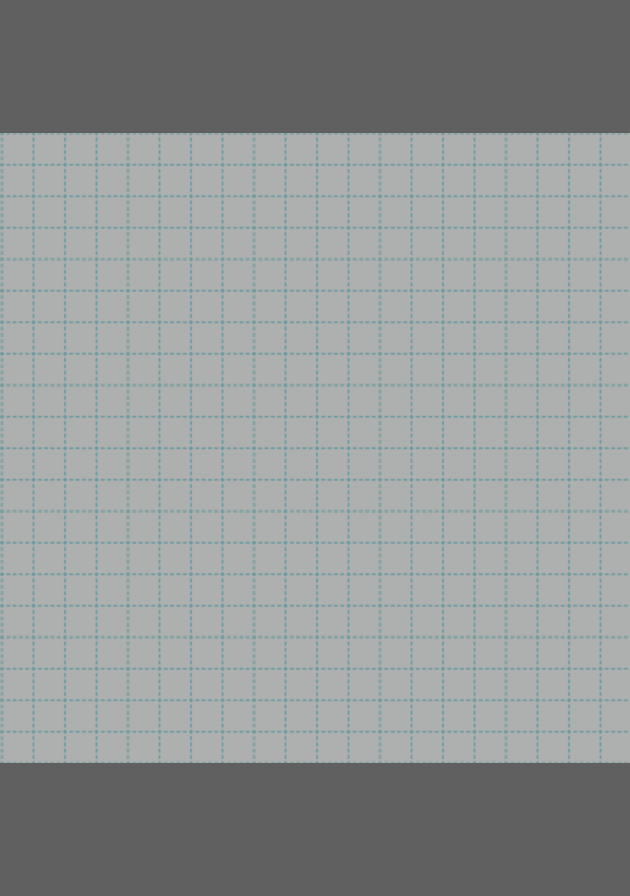
Reproduce this pattern procedurally as a WebGL 2 fragment shader.

```glsl
#version 300 es
precision highp float;

uniform vec2 u_resolution;
out vec4 fragColor;

const float CELLS = 20.0;
const float DASHES_PER_CELL = 5.0;
const vec3 BAND_COLOR = vec3(0.376);
const vec3 PAPER_COLOR = vec3(0.684, 0.688, 0.688);
const vec3 INK_COLOR = vec3(0.40, 0.60, 0.62);
const vec3 SOFT_INK_COLOR = vec3(0.42, 0.61, 0.60);

// Coverage of a strip with the given half width and edge blur
float strip(float dist, float halfWidth, float blur) {
    return 1.0 - smoothstep(halfWidth - blur, halfWidth + blur, abs(dist));
}

// Signed distance to the nearest whole number
float toNearest(float x) {
    return x - floor(x + 0.5);
}

// 1 on every fourth grid line, 0 on the others
float isSoftLine(float x) {
    return 1.0 - step(0.5, mod(floor(x + 0.5), 4.0));
}

// Dashed lines: 'across' selects the line, 'along' runs down its length
float dashedLine(float across, float along, float pixel) {
    float soft = isSoftLine(across);
    float halfWidth = mix(0.032, 0.050, soft);
    float line = strip(toNearest(across), halfWidth, max(0.028, 0.5 * pixel));
    float dashBlur = max(0.14, 0.5 * pixel * DASHES_PER_CELL);
    float dash = strip(toNearest(along * DASHES_PER_CELL), 0.30, dashBlur);
    return line * mix(0.10, 0.82, dash) * mix(1.0, 0.72, soft);
}

void main() {
    // Centred coordinates, one unit per canvas width
    vec2 p = (gl_FragCoord.xy - 0.5 * u_resolution) / u_resolution.x;
    float pixel = 1.0 / u_resolution.x;

    // Grid coordinates counted from the top left of the square sheet
    vec2 grid = (vec2(p.x + 0.5, 0.5 - p.y) - vec2(0.0032, 0.0004)) * CELLS;
    float gridPixel = pixel * CELLS;
    float vertical = dashedLine(grid.x, grid.y, gridPixel);
    float horizontal = dashedLine(grid.y, grid.x, gridPixel);

    // Ink on paper
    vec3 color = PAPER_COLOR;
    color = mix(color, mix(INK_COLOR, SOFT_INK_COLOR, isSoftLine(grid.x)), vertical);
    color = mix(color, mix(INK_COLOR, SOFT_INK_COLOR, isSoftLine(grid.y)), horizontal);

    // Bands above and below the sheet
    float sheet = strip(p.y, 0.5, 0.5 * pixel);
    fragColor = vec4(mix(BAND_COLOR, color, sheet), 1.0);
}
```
